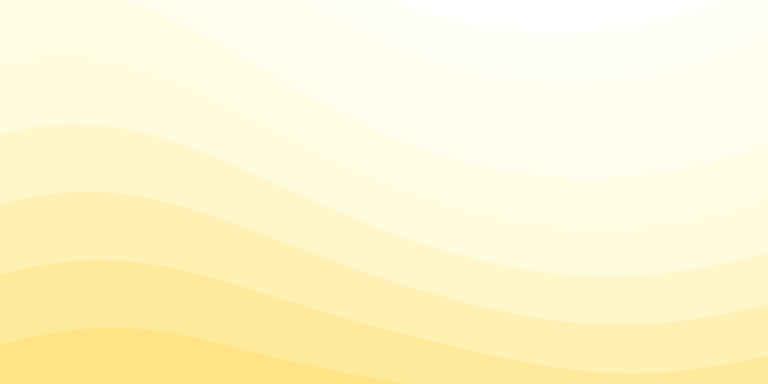
Give the GLSL for this background, as a WebGL 1 fragment shader.

```glsl
precision highp float;

uniform vec2 u_resolution;

const float PI = 3.14159265;
const vec3 DEEP_YELLOW = vec3(1.0, 0.967, 0.79);
const vec3 PALE_CREAM = vec3(1.0, 0.984, 0.87);

// Depth of a wave crest line below the top edge, in canvas heights.
float waveDepth(float x, float band) {
    float crestX = 0.195 + 0.0325 * band;
    float halfPeriod = 1.393 - 0.005 * band;
    float middle = 0.521 + 0.1518 * band;
    float amplitude = 0.198 - 0.0252 * band;
    float c = cos(PI * (x - crestX) / halfPeriod);

    // Sag the slopes while keeping the crest and trough in place.
    float sag = 0.034 - 0.008 * band;
    float skew = 0.0104 * exp2(0.7 * band);
    return middle - amplitude * c + (1.0 - c * c) * (sag + skew * c);
}

// Two colour ramps: faint cream above band zero, stronger yellow below.
vec3 bandColor(float band) {
    vec3 cream = PALE_CREAM - vec3(0.0, 0.004, 0.025) * (band + 1.0);
    vec3 yellow = DEEP_YELLOW - vec3(0.0, 0.024, 0.09) * band;
    return clamp(mix(cream, yellow, step(-0.5, band)), 0.0, 1.0);
}

// Smooth coverage of the area below a wave.
float waveMask(float depth, float edge, float softness) {
    return smoothstep(-softness, softness, depth - edge);
}

void main() {
    vec2 uv = gl_FragCoord.xy / u_resolution;
    float x = uv.x * 2.0;
    float depth = 1.0 - uv.y;
    float softness = 0.8 / u_resolution.y;

    // Stack the bands from the lightest at the top to the deepest.
    vec3 color = bandColor(-6.0);
    for (int i = -5; i <= 3; i++) {
        float band = float(i);
        float mask = waveMask(depth, waveDepth(x, band), softness);
        color = mix(color, bandColor(band), mask);
    }

    gl_FragColor = vec4(color, 1.0);
}
```
